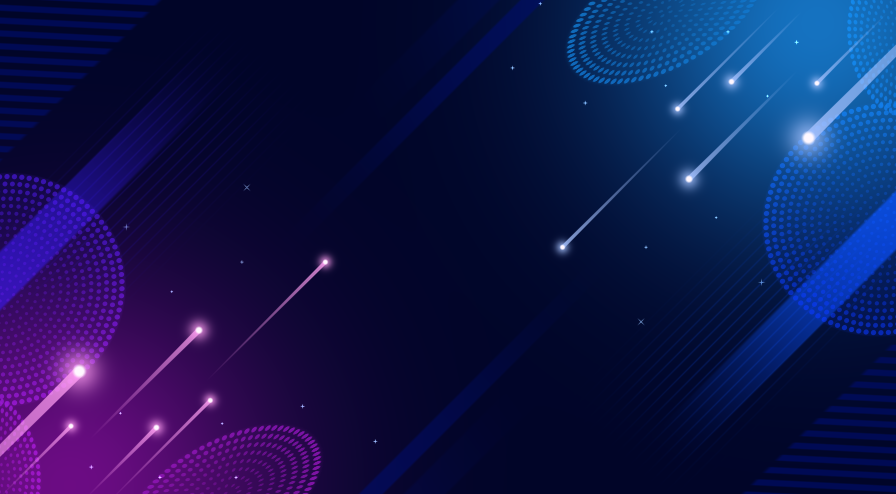
Reproduce this background procedurally as a Shadertoy shader.

```glsl
// Night-blue backdrop with mirrored comets, dotted waves, diagonal beams and corner stripes.

const vec3 NAVY = vec3(0.002, 0.018, 0.155);
const vec3 DEEP_BLUE = vec3(0.0, 0.05, 0.42);

struct Palette { vec3 glow; vec3 dotLow; vec3 dotHigh; vec3 beam; vec3 comet; };

const Palette BLUE = Palette(vec3(0.08, 0.43, 0.60), vec3(0.03, 0.17, 0.76),
    vec3(0.08, 0.55, 0.95), vec3(0.03, 0.25, 0.80), vec3(0.65, 0.76, 1.0));
const Palette PURPLE = Palette(vec3(0.42, 0.03, 0.36), vec3(0.24, 0.08, 0.74),
    vec3(0.66, 0.10, 0.84), vec3(0.14, 0.07, 0.68), vec3(1.0, 0.62, 0.95));

// Comets: head x, head y, tail length, head radius
const vec4 COMETS[6] = vec4[6](
    vec4(0.738, 0.236, 0.90, 0.018), vec4(0.496, 0.153, 0.31, 0.009),
    vec4(0.240, 0.015, 0.34, 0.006), vec4(0.473, 0.295, 0.29, 0.006),
    vec4(0.582, 0.350, 0.20, 0.007), vec4(0.755, 0.347, 0.20, 0.006));

// Stars: x, y, arm length
const vec3 STARS[12] = vec3[12](
    vec3(0.399, -0.136, 0.012), vec3(0.643, -0.056, 0.009), vec3(0.139, 0.378, 0.006),
    vec3(0.286, 0.307, 0.006), vec3(0.409, 0.015, 0.005), vec3(0.714, 0.430, 0.006),
    vec3(0.551, 0.075, 0.004), vec3(0.421, 0.451, 0.005), vec3(0.575, 0.451, 0.005),
    vec3(0.449, 0.342, 0.004), vec3(0.655, 0.321, 0.004), vec3(0.195, 0.508, 0.005));

mat2 rotation(float angle) {
    float c = cos(angle), s = sin(angle);
    return mat2(c, -s, s, c);
}

// Soft-edged strip of the given half width
float strip(float x, float halfWidth, float blur) {
    return 1.0 - smoothstep(halfWidth - blur, halfWidth + blur, abs(x));
}

// Ellipse of concentric dot rings: x = dot cover, y = fill cover
vec2 dottedWave(vec2 p, vec2 radii, float angle, float spacing, float px) {
    p = rotation(angle) * p / radii;
    float r = length(p), scale = min(radii.x, radii.y);
    float rings = floor(scale / spacing);
    float ring = floor(r * rings) + 0.5;
    float count = floor(6.2832 * ring * 0.5 * (radii.x + radii.y) / scale);
    float turn = fract(atan(p.y, p.x) / 6.2832 * count + 0.13 * ring) - 0.5;
    vec2 cell = vec2(fract(r * rings) - 0.5, turn);
    float blur = px / spacing;
    float size = mix(0.20, 0.36, r * r);
    float cover = 1.0 - smoothstep(size - blur * 0.6, size + blur * 0.6, length(cell));
    float inside = 1.0 - smoothstep(1.0 - px / scale, 1.0 + px / scale, r);
    return vec2(cover * mix(0.35, 0.9, r * r), 1.0) * inside;
}

vec3 addWave(vec3 col, vec2 wave, vec3 tint, float fill) {
    col = mix(col, tint * 0.8, wave.y * fill);
    return mix(col, tint, wave.x);
}

vec3 addComet(vec3 col, vec2 d, float len, float size, vec3 tint, float px) {
    float along = (d.x + d.y) * 0.7071, across = (d.x - d.y) * 0.7071;
    float t = clamp(along / len, 0.0, 1.0);
    float tail = strip(across, size * mix(0.62, 0.15, t), px * 0.7);
    tail *= smoothstep(-px, px, along) * (1.0 - t) * 0.8;
    float dist = length(d);
    float halo = 0.75 * exp(-dist * dist / (size * size * 5.0));
    float core = 1.0 - smoothstep(size * 0.4, size * 0.8 + px, dist);
    col = mix(col, tint, tail);
    col = mix(col, tint, halo);
    return mix(col, vec3(1.0, 0.97, 1.0), core);
}

float star(vec2 d, float arm, float px) {
    vec2 a = abs(d);
    float ray = strip(min(a.x, a.y), px * 0.5, px * 0.5);
    return ray * (1.0 - smoothstep(0.0, arm, max(a.x, a.y)));
}

// Everything belonging to one half; p is measured from the centre of symmetry
vec3 drawSide(vec3 col, vec2 p, Palette pal, float px) {
    float along = (p.x + p.y) * 0.7071, across = (p.x - p.y) * 0.7071;

    // Corner glow
    vec2 g = p - vec2(0.757, 0.468);
    col += pal.glow * exp(-dot(g, g) * 6.0);

    // Dark diagonal beams near the middle
    float slim = strip(across + 0.238, 0.017, 0.003) * smoothstep(-0.25, 0.45, along);
    float wide = strip(across + 0.315, 0.030, 0.004) * smoothstep(0.05, 0.50, along);
    col = mix(col, DEEP_BLUE, slim * 0.6 + wide * 0.25);

    // Horizontal stripes cut by a diagonal
    float row = fract((p.y + 0.05 * p.x) / 0.026) - 0.5;
    float corner = smoothstep(0.765, 0.775, across);
    col = mix(col, DEEP_BLUE, strip(row, 0.24, px / 0.026) * corner * 0.65);

    // Hairlines and the broad beam
    float hair = strip(fract(across / 0.018) - 0.5, 0.07, px / 0.018);
    hair *= smoothstep(0.36, 0.50, across) * (1.0 - smoothstep(0.62, 0.70, across));
    hair *= smoothstep(-0.05, 0.25, along) * (1.0 - smoothstep(0.45, 0.75, along));
    col = mix(col, pal.beam, hair * 0.28);
    float beam = strip(across - 0.598, 0.042, 0.004) * smoothstep(0.02, 0.70, along);
    col = mix(col, pal.beam, beam * 0.6);

    // Dotted waves
    vec3 tint = mix(pal.dotLow, pal.dotHigh, smoothstep(-0.15, 0.45, p.y));
    col = addWave(col, dottedWave(p - vec2(0.892, 0.072), vec2(0.25, 0.235), 0.4, 0.014, px), tint, 0.22);
    col = addWave(col, dottedWave(p - vec2(0.449, 0.492), vec2(0.225, 0.114), 0.52, 0.012, px), tint * 0.85, 0.12);
    col = addWave(col, dottedWave(p - vec2(0.935, 0.444), vec2(0.12, 0.17), 0.1, 0.011, px), tint, 0.12);
    col += pal.beam * beam * 0.25;

    // Stars, then comets on top
    for (int i = 0; i < 12; i++) {
        vec2 d = p - STARS[i].xy;
        if (i == 0) d = rotation(0.7854) * d;
        col += vec3(0.6, 0.75, 0.85) * star(d, STARS[i].z, px) * (i < 2 ? 0.6 : 1.0);
    }
    for (int i = 0; i < 6; i++)
        col = addComet(col, p - COMETS[i].xy, COMETS[i].z, COMETS[i].w, pal.comet, px);
    return col;
}

void mainImage(out vec4 fragColor, in vec2 fragCoord) {
    float px = 1.0 / iResolution.y;
    vec2 centre = vec2(0.4955 * iResolution.x * px, 0.4845);
    vec2 p = fragCoord * px - centre;
    vec3 col = drawSide(NAVY, p, BLUE, px);
    col = drawSide(col, -p, PURPLE, px);
    fragColor = vec4(clamp(col, 0.0, 1.0), 1.0);
}
```
